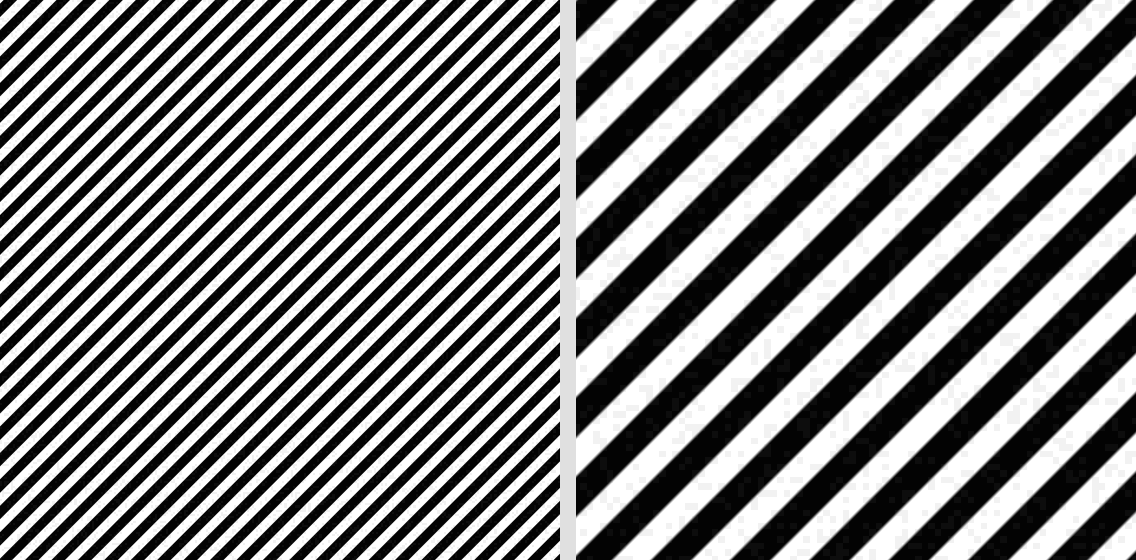
Left, the full canvas; right, a detail of the centre.
Reproduce this pattern procedurally as a WebGL 1 fragment shader.

```glsl
precision highp float;
// Black and white diagonal stripes at 45 degrees with faint speckle in both tones.

uniform vec2 u_resolution;

const float REPEATS = 21.19;       // stripes along each canvas side
const float PHASE = 0.138;         // start of the first dark stripe, in periods
const float DARK_SHARE = 0.51;     // dark part of each period
const float EDGE_SOFTNESS = 0.035; // least half width of an edge, in periods
const float GRAIN_CELLS = 256.0;   // speckle cells across the canvas
const float GRAIN_SHARE = 0.19;    // share of speckled cells
const vec3 INK = vec3(0.01);
const vec3 INK_SPECK = vec3(0.05);
const vec3 PAPER = vec3(1.0);
const vec3 PAPER_SPECK = vec3(0.95);

float hash(vec2 p) {
  vec3 q = fract(vec3(p.xyx) * 0.1031);
  q += dot(q, q.yzx + 33.33);
  return fract((q.x + q.y) * q.z);
}

// Coverage of the dark stripe, from the signed distance to its nearest edge.
float stripe(vec2 uv, float pixel) {
  float t = (uv.x + 1.0 - uv.y) * REPEATS - PHASE;
  float fromCentre = abs(fract(t - 0.5 * DARK_SHARE + 0.5) - 0.5);
  float edge = max(EDGE_SOFTNESS, 0.75 * pixel * REPEATS);
  return 1.0 - smoothstep(-edge, edge, fromCentre - 0.5 * DARK_SHARE);
}

void main() {
  float side = min(u_resolution.x, u_resolution.y);
  vec2 uv = gl_FragCoord.xy / side;

  // Sparse speckle shared by both tones
  float speck = step(hash(floor(uv * GRAIN_CELLS)), GRAIN_SHARE);
  vec3 paper = mix(PAPER, PAPER_SPECK, speck);
  vec3 ink = mix(INK, INK_SPECK, speck);

  gl_FragColor = vec4(mix(paper, ink, stripe(uv, 1.0 / side)), 1.0);
}
```
